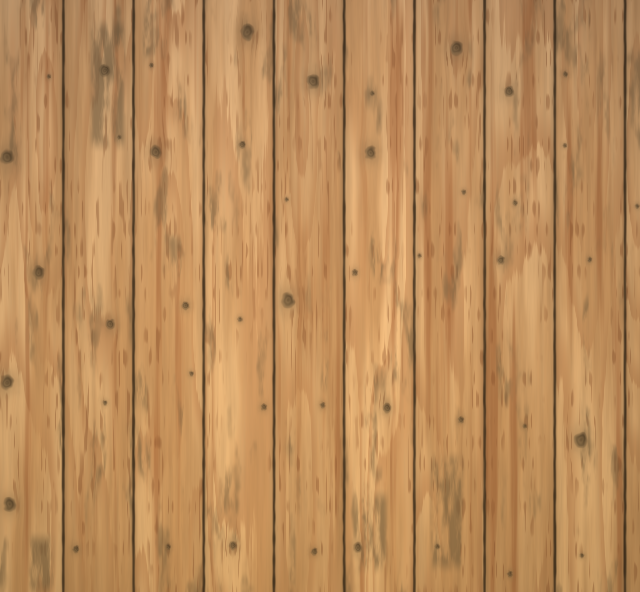
Write a Shadertoy shader that draws this texture.

```glsl
// Upright pine planks with dark seams, streaky grain, knots and grey weathered stains.

const float PLANK_WIDTH = 0.1097;   // all lengths are fractions of the canvas width
const float FIRST_SEAM = 0.099;
const float SEAM_HALF_WIDTH = 0.0016;

const vec3 PALE  = vec3(0.86, 0.68, 0.47);
const vec3 HONEY = vec3(0.76, 0.57, 0.37);
const vec3 RUST  = vec3(0.60, 0.36, 0.20);
const vec3 GREY  = vec3(0.46, 0.37, 0.25);
const vec3 DARK  = vec3(0.25, 0.19, 0.12);

float hash(vec2 p) {
    return fract(sin(dot(p, vec2(127.1, 311.7))) * 43758.5);
}

float noise(vec2 p) {
    vec2 i = floor(p), f = fract(p);
    f = f * f * (3.0 - 2.0 * f);
    return mix(mix(hash(i), hash(i + vec2(1, 0)), f.x),
               mix(hash(i + vec2(0, 1)), hash(i + vec2(1, 1)), f.x), f.y);
}

float fbm(vec2 p) {
    float sum = 0.0, amp = 0.53;
    for (int i = 0; i < 4; i++) {
        sum += amp * noise(p);
        p = p * 2.03 + 17.3;
        amp *= 0.5;
    }
    return sum;
}

// Knot in slot k of a plank: centre (xy) and radius (z)
vec3 knotAt(float plank, float k, float height) {
    vec2 key = vec2(plank, k + 3.0);
    float size = hash(key + 7.7);
    float radius = mix(0.0028, 0.0115, size * size);
    float across = mix(0.04, 0.96, hash(key + 2.1));
    across = mix(across, 0.5 + (across - 0.5) * 0.65, size);
    float along = (k + 0.15 + 0.7 * hash(key + 5.3)) / 5.0;
    return vec3(across * PLANK_WIDTH, along * height, radius);
}

// Ringed knot with a shaded rim and a faint halo
vec3 paintKnot(vec3 col, vec2 q, float r, float aa) {
    float wobble = 0.3 * r * (noise(q / r * 1.6 + r * 9e3) - 0.5);
    float d = length(q * vec2(1.0, 0.85)) + wobble;
    float body = 1.0 - smoothstep(r * 0.7 - aa, r + aa, d);
    float rings = 0.5 + 0.5 * sin(d / r * 15.0);
    float shade = smoothstep(-0.6, 0.9, dot(q, vec2(0.8, 0.6)) / r);
    col = mix(col, GREY, 0.32 * exp(-d * d / (r * r * 3.0)));
    return mix(col, mix(GREY, DARK, 0.25 * rings + 0.6 * shade), body * 0.75);
}

// Soft weathered rectangle, broken up by vertical streaks
float stain(vec2 p, vec2 centre, vec2 halfSize, float wear) {
    vec2 d = abs(p - centre) - halfSize;
    vec2 inside = 1.0 - smoothstep(vec2(-0.006, -0.016), vec2(0.006, 0.012), d);
    return inside.x * inside.y * smoothstep(0.25, 0.65, wear);
}

// Base wood: broad tone, contour-like growth lines, rusty bands, short pores
vec3 wood(vec2 p, float plank) {
    vec2 s = p + vec2(plank * 3.7, plank * 1.9);
    float broad = fbm(s * vec2(32.0, 2.6));
    float fine = fbm(s * vec2(190.0, 9.0));
    float figure = noise(s * vec2(21.0, 1.7)) + 0.06 * fine;
    float phase = fract(figure * 5.0);
    float growth = smoothstep(0.45, 0.92, phase) * (1.0 - smoothstep(0.93, 1.0, phase));
    float band = smoothstep(0.56, 0.82, fbm(s * vec2(65.0, 1.8) + 31.0));
    float pores = smoothstep(0.66, 0.88, noise(s * vec2(330.0, 30.0)))
                * smoothstep(0.35, 0.65, noise(s * vec2(45.0, 7.0)));

    vec3 col = mix(HONEY, PALE, smoothstep(0.25, 0.7, broad));
    col *= 0.93 + 0.14 * fine;
    col = mix(col, RUST, 0.30 * growth * smoothstep(0.25, 0.7, broad + 0.1));
    col = mix(col, RUST, 0.5 * band);
    return mix(col, RUST * 0.85, 0.38 * pores);
}

void mainImage(out vec4 fragColor, in vec2 fragCoord) {
    float aa = 1.0 / iResolution.x;
    float height = iResolution.y * aa;
    vec2 uv = fragCoord / iResolution.xy;
    vec2 p = fragCoord * aa;

    float plank = floor((p.x - FIRST_SEAM) / PLANK_WIDTH);
    vec2 local = vec2(p.x - FIRST_SEAM - plank * PLANK_WIDTH, p.y);

    // Grain parts around the knots
    vec2 bent = local;
    for (float k = 0.0; k < 5.0; k++) {
        vec3 knot = knotAt(plank, k, height);
        vec2 q = (local - knot.xy) / knot.z;
        bent.x -= 0.6 * knot.z * q.x * exp(-dot(q * q, vec2(0.35, 0.09)));
    }
    vec3 col = wood(bent, plank);
    col *= 0.97 + 0.06 * hash(vec2(plank, 4.0));

    // Stains: large rectangles on some planks, small smudges anywhere
    float wear = fbm(local * vec2(110.0, 18.0) + plank * 5.1);
    for (float k = 0.0; k < 2.0; k++) {
        vec2 key = vec2(plank + 20.0, k);
        vec2 centre = vec2(mix(0.3, 0.7, hash(key)) * PLANK_WIDTH,
                           (k + hash(key + 3.0)) * 0.5 * height);
        vec2 halfSize = vec2(0.018, 0.04) + vec2(0.008, 0.06) * hash(key + 6.0);
        float present = step(0.58, hash(key + 9.0));
        col = mix(col, GREY, 0.62 * present * stain(local, centre, halfSize, wear));
    }
    float smudge = smoothstep(0.58, 0.8, fbm(local * vec2(38.0, 9.0) + plank * 8.3));
    col = mix(col, GREY, 0.55 * smudge * smoothstep(0.3, 0.6, wear));

    for (float k = 0.0; k < 5.0; k++) {
        vec3 knot = knotAt(plank, k, height);
        col = paintKnot(col, local - knot.xy, knot.z, aa);
    }

    // Seams: dark core of uneven strength with a soft shadow
    float seam = min(local.x, PLANK_WIDTH - local.x);
    float rough = noise(vec2(plank * 7.0, p.y * 60.0));
    float core = 1.0 - smoothstep(SEAM_HALF_WIDTH - aa, SEAM_HALF_WIDTH + aa, seam - 0.0007 * rough);
    col *= 1.0 - 0.22 * exp(-seam / 0.0035);
    col = mix(col, DARK, core * (0.72 + 0.2 * rough));

    // Light falls off to the corners and warms toward the bottom
    vec2 fromCentre = uv - 0.5;
    col *= 1.05 - 0.42 * dot(fromCentre, fromCentre);
    col *= mix(vec3(1.02, 1.0, 0.93), vec3(0.98, 0.98, 1.02), uv.y);
    fragColor = vec4(clamp(col, 0.0, 1.0), 1.0);
}
```
